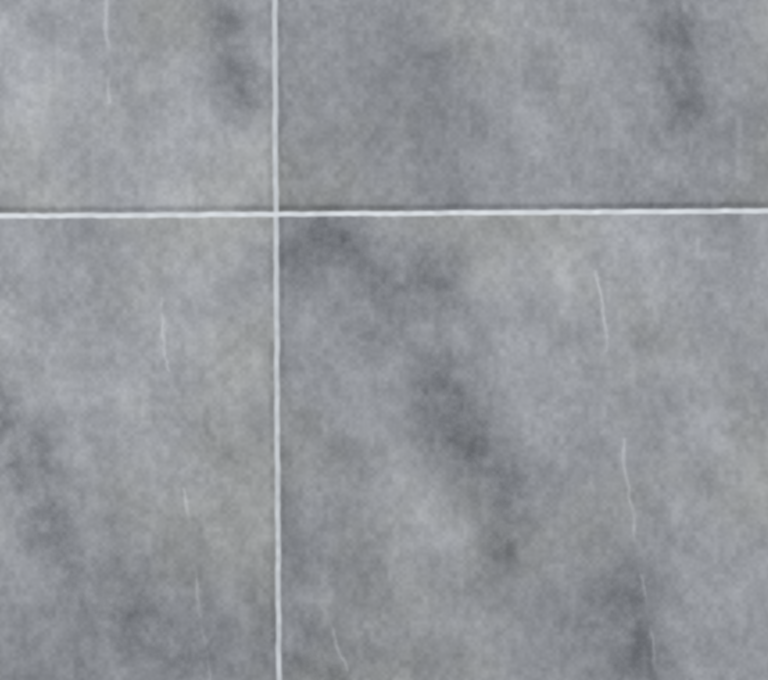
Give the GLSL for this texture, as a WebGL 2 fragment shader.

```glsl
#version 300 es
precision highp float;
uniform vec2 u_resolution;
out vec4 fragColor;

float hash(vec2 p) {
    return fract(sin(dot(p, vec2(127.1, 311.7))) * 43758.5453);
}

float noise(vec2 p) {
    vec2 i = floor(p), f = fract(p);
    f = f * f * (3.0 - 2.0 * f);
    return mix(mix(hash(i), hash(i + vec2(1, 0)), f.x),
               mix(hash(i + vec2(0, 1)), hash(i + vec2(1, 1)), f.x), f.y);
}

float fbm(vec2 p) {
    float sum = 0.0, amp = 0.5;
    for (int i = 0; i < 5; i++) {
        sum += amp * (noise(p) - 0.5);
        p = mat2(0.8, 0.6, -0.6, 0.8) * p * 2.03 + 7.3;
        amp *= 0.55;
    }
    return sum;
}

float segmentDistance(vec2 p, vec4 s) {
    vec2 pa = p - s.xy, ba = s.zw - s.xy;
    return length(pa - ba * clamp(dot(pa, ba) / dot(ba, ba), 0.0, 1.0));
}

// Dark smudges of the slate, each a segment
const vec4 smudges[8] = vec4[8](
    vec4(0.66, 0.45, 0.75, 0.20), vec4(0.00, 0.40, 0.10, 0.18),
    vec4(0.12, 0.15, 0.28, 0.01), vec4(0.92, 0.13, 0.93, 0.04),
    vec4(0.98, 1.00, 1.03, 0.84), vec4(0.34, 0.98, 0.36, 0.87),
    vec4(0.46, 0.65, 0.63, 0.57), vec4(0.43, 0.05, 0.48, 0.02));

// Pale hairline veins
const vec4 veins[6] = vec4[6](
    vec4(0.154, 1.00, 0.162, 0.85), vec4(0.272, 0.28, 0.309, 0.00),
    vec4(0.878, 0.60, 0.892, 0.485), vec4(0.915, 0.353, 0.963, 0.015),
    vec4(0.44, 0.18, 0.512, 0.015), vec4(0.235, 0.56, 0.247, 0.456));

float slate(vec2 p, vec2 tile) {
    // Cloudy tone, drawn out along a steep diagonal
    vec2 q = mat2(0.94, 0.34, 0.34, -0.94) * p;
    q = vec2(q.x * 9.0, q.y * 3.5) + tile * 17.0;
    float tone = 0.585 + 0.17 * fbm(q) + 0.10 * fbm(p * 24.0 + tile * 9.0);
    tone += 0.035 * (1.0 - tile.x) * smoothstep(0.2, 0.6, p.y);

    // Fine grain
    tone += 0.055 * (noise(p * vec2(115.0, 85.0)) - 0.5);
    tone += 0.035 * (noise(p * 190.0 + 31.0) - 0.5);

    // Smudges with ragged borders
    vec2 warp = 0.07 * vec2(fbm(p * 14.0), fbm(p * 14.0 + 50.0));
    float dark = 0.0;
    for (int i = 0; i < 8; i++) {
        float d = segmentDistance(p + warp, smudges[i]);
        dark = max(dark, exp(-d * d / 0.0022));
    }
    tone -= dark * (0.095 + 0.16 * fbm(p * 32.0));

    // Veins that waver and fade in places
    vec2 waver = 0.014 * vec2(fbm(p * 25.0 + 4.0), 0.0);
    for (int i = 0; i < 6; i++) {
        float d = segmentDistance(p + waver, veins[i]);
        tone += 0.075 * exp(-d * d / 0.000012) * smoothstep(0.15, 0.7, noise(p * 22.0));
    }
    return tone;
}

void main() {
    vec2 p = gl_FragCoord.xy / u_resolution.y;
    float px = 1.0 / u_resolution.y;

    // Signed offsets from the two slightly tilted joints
    vec2 joint = vec2(p.x - 0.410 + 0.006 * p.y, p.y - 0.682 - 0.007 * p.x);
    joint += 0.0012 * (vec2(noise(p.yy * 45.0), noise(p.xx * 45.0 + 8.0)) - 0.5);
    vec2 tile = step(0.0, joint);

    float tone = slate(p, tile);
    vec3 tint = mix(vec3(-0.012, 0.0, 0.022), vec3(-0.006, 0.004, 0.006),
                    smoothstep(-0.15, 0.2, fbm(p * 4.0 + tile * 5.0)));
    vec3 color = tone + tint;

    // Shaded tile edges, deepest above the horizontal joint
    color -= 0.10 * exp(-pow((joint.y - 0.009) / 0.005, 2.0));
    color -= 0.035 * exp(-pow((abs(joint.x) - 0.008) / 0.004, 2.0));

    // Pale grout
    vec2 grout = 1.0 - smoothstep(vec2(0.0022) - px, vec2(0.0052) + px, abs(joint));
    vec3 groutColor = vec3(0.80, 0.82, 0.84) + 0.08 * (noise(p * 90.0) - 0.5);
    color = mix(color, groutColor - 0.02, grout.x * 0.9);
    color = mix(color, groutColor + 0.03, grout.y);

    fragColor = vec4(color, 1.0);
}
```
